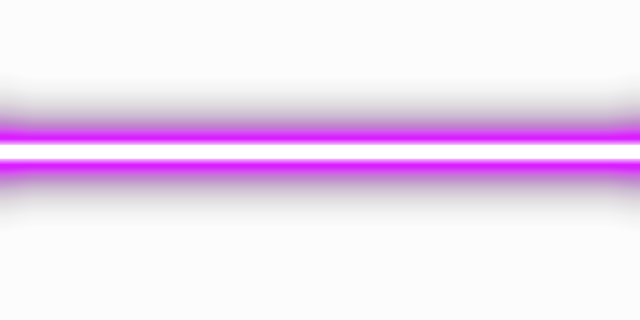
Give the GLSL for this background, as a WebGL 1 fragment shader.

```glsl
precision highp float;

uniform vec2 u_resolution;

const vec3 WHITE = vec3(1.0);
const vec3 PAPER = vec3(0.988);
const vec3 PINK = vec3(0.96, 0.72, 1.0);
const vec3 MAGENTA = vec3(0.85, 0.12, 1.0);
const vec3 ORCHID = vec3(0.82, 0.38, 0.91);
const vec3 MAUVE = vec3(0.75, 0.52, 0.80);
const vec3 LILAC = vec3(0.80, 0.73, 0.82);
const vec3 SILVER = vec3(0.875, 0.86, 0.875);
const vec3 MIST = vec3(0.95);

// Linear blend towards the next colour between two distances
vec3 ramp(vec3 base, vec3 next, float start, float end, float dist) {
    return mix(base, next, clamp((dist - start) / (end - start), 0.0, 1.0));
}

// Soft halo fading from the magenta rim into the paper
vec3 halo(float dist) {
    vec3 color = ramp(MAGENTA, ORCHID, 0.046, 0.066, dist);
    color = ramp(color, MAUVE, 0.066, 0.081, dist);
    color = ramp(color, LILAC, 0.081, 0.112, dist);
    color = ramp(color, SILVER, 0.112, 0.146, dist);
    color = ramp(color, MIST, 0.146, 0.190, dist);
    return ramp(color, PAPER, 0.190, 0.235, dist);
}

// White tube with a thin pink edge over the halo
vec3 beam(float dist, float haloDist, float blur) {
    vec3 rim = ramp(PINK, halo(haloDist), 0.022, 0.040, dist);
    float core = 1.0 - smoothstep(0.0215 - blur, 0.0215 + blur, dist);
    return mix(rim, WHITE, core);
}

// Slight widening of the halo near the left and right ends
float endSpread(float x) {
    float inset = min(x, 1.0 - x);
    return 1.0 + 0.08 * (1.0 - smoothstep(0.0, 0.06, inset));
}

void main() {
    vec2 uv = gl_FragCoord.xy / u_resolution;
    float dist = abs(uv.y - 0.5255);
    float blur = max(0.0025, 0.75 / u_resolution.y);
    gl_FragColor = vec4(beam(dist, dist / endSpread(uv.x), blur), 1.0);
}
```
